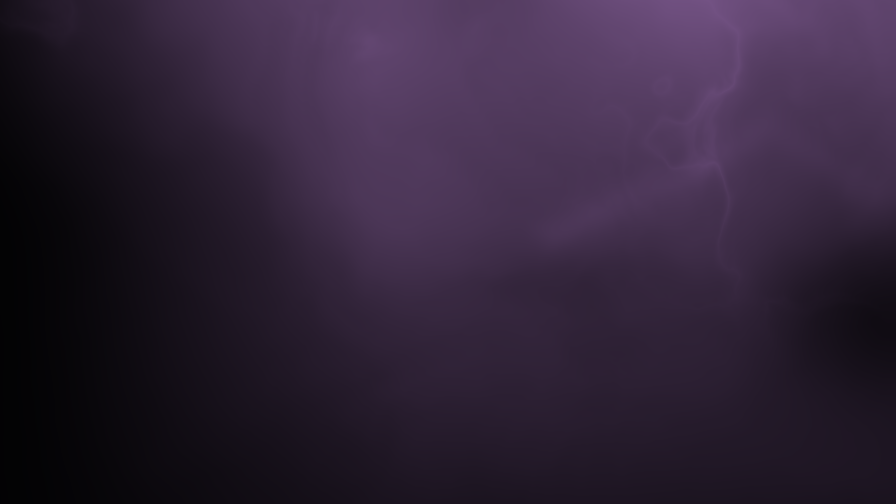
A Shadertoy shader for this background:

```glsl
// Violet smoke drifting in a dark room, lit from the upper right.
// A broad light field is shaped by soft glows and shadows, then textured
// with domain-warped noise and thin ridged wisps.

const vec3  SMOKE_TINT   = vec3(1.0, 0.71, 1.14);
const vec3  ROOM_BLACK   = vec3(0.008, 0.008, 0.012);
const float FLOOR_LIGHT  = 0.10;
const float HEIGHT_LIGHT = 0.275;
const float CLOUD_SCALE  = 2.6;
const float CLOUD_DEPTH  = 0.34;
const float WISP_SCALE   = 3.2;
const float WISP_LIGHT   = 0.075;
const int   OCTAVES      = 5;

float hash(vec2 p) {
    return fract(sin(dot(p, vec2(127.1, 311.7))) * 43758.55);
}

float noise(vec2 p) {
    vec2 cell = floor(p), f = fract(p);
    f = f * f * f * (f * (f * 6.0 - 15.0) + 10.0);
    float low  = mix(hash(cell), hash(cell + vec2(1, 0)), f.x);
    float high = mix(hash(cell + vec2(0, 1)), hash(cell + vec2(1, 1)), f.x);
    return mix(low, high, f.y);
}

float fbm(vec2 p) {
    float sum = 0.0, amplitude = 0.5;
    for (int i = 0; i < OCTAVES; i++) {
        sum += amplitude * noise(p);
        p = mat2(1.6, 1.2, -1.2, 1.6) * p + 7.3;
        amplitude *= 0.46;
    }
    return sum;
}

// Soft elliptical spot, 1 at its centre
float glow(vec2 p, vec2 centre, vec2 radius) {
    vec2 d = (p - centre) / radius;
    return exp(-dot(d, d));
}

// Soft band along the segment from a to b
float streak(vec2 p, vec2 a, vec2 b, float width) {
    vec2 along = b - a;
    float t = clamp(dot(p - a, along) / dot(along, along), 0.0, 1.0);
    float d = length(p - a - along * t) / width;
    return exp(-d * d);
}

// Large-scale light: brighter with height, fading to the left and lower right
float lightField(vec2 p) {
    float light = FLOOR_LIGHT + HEIGHT_LIGHT * p.y;
    light += 0.070 * glow(p, vec2(1.40, 1.02), vec2(0.30, 0.22));
    light += 0.045 * glow(p, vec2(0.72, 0.62), vec2(0.20, 0.13));
    light += 0.030 * glow(p, vec2(0.76, 0.87), vec2(0.13, 0.11));
    light += 0.030 * glow(p, vec2(1.52, 0.56), vec2(0.13, 0.20));
    light -= 0.045 * glow(p, vec2(0.97, 0.98), vec2(0.13, 0.08));
    light -= 0.030 * glow(p, vec2(1.12, 0.46), vec2(0.22, 0.06));
    light += 0.028 * streak(p, vec2(1.08, 0.55), vec2(1.48, 0.72), 0.035);
    light += 0.022 * streak(p, vec2(1.52, 0.74), vec2(1.74, 0.62), 0.035);

    float leftEdge = -0.08 - 0.17 * smoothstep(0.5, 1.0, p.y);
    light *= smoothstep(leftEdge, leftEdge + 0.98, p.x);
    light *= 1.0 - 0.72 * glow(p, vec2(1.76, 0.36), vec2(0.24, 0.21));
    return light;
}

void mainImage(out vec4 fragColor, in vec2 fragCoord) {
    vec2 p = fragCoord / iResolution.y;
    p.x += 0.5 * (16.0 / 9.0 - iResolution.x / iResolution.y);

    // Swirl shared by the clouds and the wisps
    vec2 swirl = vec2(fbm(p * 2.3 + 3.1), fbm(p * 2.3 + 19.7)) - 0.46;
    float light = lightField(p + 0.10 * swirl);

    // Billowing body of the smoke
    float cloud = fbm(p * CLOUD_SCALE + 1.8 * swirl + 41.0) - 0.46;
    light *= 1.0 + CLOUD_DEPTH * cloud;

    // Fine filaments, strongest at the upper right and the top left
    float ridge = 1.0 - abs(2.0 * fbm(p * WISP_SCALE + 3.0 * swirl + 11.0) - 0.92);
    float wispArea = glow(p, vec2(1.58, 0.74), vec2(0.27, 0.25))
                   + 0.7 * glow(p, vec2(0.64, 0.95), vec2(0.12, 0.12))
                   + 0.4 * glow(p, vec2(0.10, 0.97), vec2(0.14, 0.08));
    light += WISP_LIGHT * wispArea * (pow(ridge, 7.0) - 0.35);

    fragColor = vec4(ROOM_BLACK + SMOKE_TINT * max(light, 0.0), 1.0);
}
```
